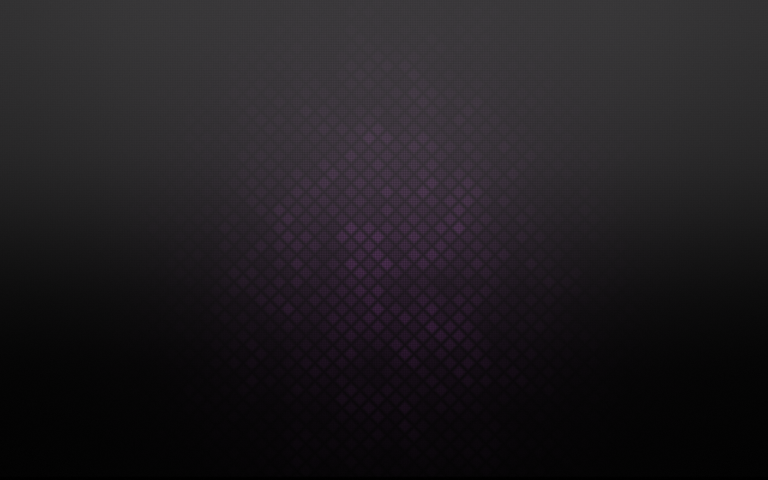
This background is drawn by a WebGL 2 fragment shader. Its source:

```glsl
#version 300 es
precision highp float;
// A charcoal backdrop fading to black toward the bottom, with a wide violet
// glow in the middle that reveals a lattice of small diamonds. The lattice is
// a rotated square grid; hashes and gradient noise vary its brightness.

#define CELL_WIDTH 0.0375
#define CELL_HALF 0.37
#define CELL_SOFT 0.15
#define GLOW_CENTER vec2(0.81, 0.45)
#define GLOW_RADIUS vec2(0.47, 0.52)
#define HAZE_COLOR vec3(0.068, 0.040, 0.071)
#define CELL_COLOR vec3(0.098, 0.038, 0.108)
#define PATCH_SCALE 11.0
#define WEAVE_PITCH 0.0100
#define WEAVE_DEPTH 0.15

uniform vec2 u_resolution;
out vec4 fragColor;

float hash(vec2 p) {
  vec3 h = fract(vec3(p.xyx) * 0.1031);
  h += dot(h, h.yzx + 33.33);
  return fract((h.x + h.y) * h.z);
}

float cornerGradient(vec2 corner, vec2 offset) {
  float angle = 6.2832 * hash(corner);
  return dot(vec2(cos(angle), sin(angle)), offset);
}

float gradientNoise(vec2 p) {
  vec2 i = floor(p), f = fract(p);
  vec2 u = f * f * f * (f * (f * 6.0 - 15.0) + 10.0);
  vec2 e = vec2(1.0, 0.0);
  float low = mix(cornerGradient(i, f), cornerGradient(i + e, f - e), u.x);
  float high = mix(cornerGradient(i + e.yx, f - e.yx),
                   cornerGradient(i + e.xx, f - e.xx), u.x);
  return mix(low, high, u.y);
}

// Vertical fade: black floor, a nearly straight ramp, then a gentle top.
vec3 backdrop(float y) {
  float grey = 0.012 + 0.012 * smoothstep(0.0, 0.35, y);
  grey += 0.105 * smoothstep(0.20, 0.72, y);
  grey += 0.090 * smoothstep(0.35, 1.05, y);
  return grey * vec3(1.0, 0.985, 1.005);
}

// Coverage of one soft-edged square of the rotated grid.
float diamond(vec2 q, float pixel) {
  vec2 d = abs(fract(q) - 0.5);
  float edge = max(d.x, d.y) - CELL_HALF;
  float soft = max(CELL_SOFT, pixel);
  return 1.0 - smoothstep(-soft, soft, edge);
}

// Fine diagonal weave, faded out where pixels cannot resolve it.
float weave(vec2 p, float pixel) {
  vec2 q = 6.2832 * vec2(p.x + p.y, p.x - p.y) / WEAVE_PITCH;
  float visible = 1.0 - smoothstep(0.3, 0.7, pixel / WEAVE_PITCH);
  return sin(q.x) * sin(q.y) * visible;
}

void main() {
  float pixel = 1.0 / u_resolution.y;
  vec2 p = gl_FragCoord.xy * pixel;
  p.x += 0.8 - 0.5 * u_resolution.x * pixel;

  // Elliptical glow, broken into gentle patches.
  vec2 g = (p - GLOW_CENTER) / GLOW_RADIUS;
  float glow = exp(-1.7 * dot(g, g));
  float patches = 1.0 + 0.9 * gradientNoise(p * PATCH_SCALE);

  // Diamond lattice with a random strength per cell.
  vec2 q = vec2(p.x + p.y, p.x - p.y) / CELL_WIDTH;
  float strength = mix(0.4, 1.0, hash(floor(q) + 71.0));
  float cells = diamond(q, pixel / CELL_WIDTH) * strength * patches;

  vec3 color = backdrop(p.y);
  color += HAZE_COLOR * glow * mix(0.5, 1.0, smoothstep(0.05, 0.5, p.y));
  color += CELL_COLOR * pow(glow, 1.5) * cells;
  color *= 1.0 + WEAVE_DEPTH * weave(p, pixel) * (0.15 + glow);

  // Darker side edges and a thin dark strip along the bottom.
  color *= 1.0 - 0.10 * smoothstep(0.45, 0.85, abs(p.x - 0.8));
  color *= smoothstep(0.004, 0.009, p.y);

  // Tiny grain hides banding in the dark gradients.
  color += (hash(gl_FragCoord.xy) - 0.5) * 0.006;
  fragColor = vec4(max(color, 0.0), 1.0);
}
```
